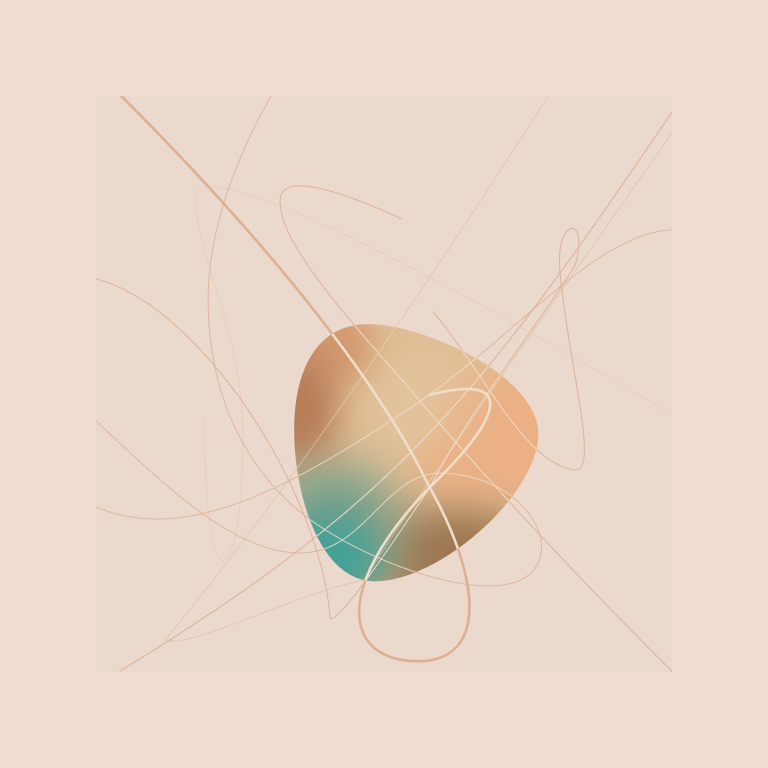
Write a three.js fragment shader that draws this background.

```glsl
// Draws a soft multicoloured pebble crossed by fine looping strands inside a pale square panel.
varying vec2 vUv;

const vec3 MARGIN = vec3(0.94, 0.867, 0.81);
const vec3 PANEL = vec3(0.925, 0.85, 0.808);
const vec3 STRAND_TAN = vec3(0.865, 0.69, 0.58);
const vec3 STRAND_CREAM = vec3(0.94, 0.865, 0.80);
const vec3 TAN = vec3(0.87, 0.735, 0.57);
const vec3 SAND = vec3(0.89, 0.77, 0.62);
const vec3 APRICOT = vec3(0.925, 0.69, 0.52);
const vec3 TERRACOTTA = vec3(0.83, 0.59, 0.43);
const vec3 RUST = vec3(0.72, 0.49, 0.34);
const vec3 BROWN = vec3(0.62, 0.47, 0.32);
const vec3 SAGE = vec3(0.47, 0.63, 0.55);
const vec3 TEAL = vec3(0.26, 0.63, 0.59);
const float PANEL_HALF = 0.375;
const float THICK = 0.0034;
const float THIN = 0.0014;
const int STEPS = 24;

// Path state: sample position, pen, nearest distance, inside sign and pixel size
vec2 pos, pen;
float nearest, side, pixel;
float ink = 0.0;

void moveTo(vec2 start) {
  pen = start;
  nearest = 1.0;
  side = 1.0;
}

// Cubic curve as short segments, with crossing parity for closed outlines
void curveTo(vec2 c1, vec2 c2, vec2 end) {
  vec2 start = pen;
  pen = end;
  vec2 low = min(min(start, c1), min(c2, end)) - 0.01;
  vec2 high = max(max(start, c1), max(c2, end)) + 0.01;
  if (pos.y < low.y || pos.y > high.y || pos.x > high.x) return;
  vec2 a = start;
  for (int i = 1; i <= STEPS; i++) {
    float t = float(i) / float(STEPS);
    float s = 1.0 - t;
    vec2 b = s * s * s * start + 3.0 * s * t * (s * c1 + t * c2) + t * t * t * end;
    vec2 ab = b - a;
    vec2 ap = pos - a;
    float along = clamp(dot(ap, ab) / max(dot(ab, ab), 1e-9), 0.0, 1.0);
    nearest = min(nearest, length(ap - ab * along));
    if ((a.y > pos.y) != (b.y > pos.y) && ap.x < ab.x * ap.y / ab.y) side = -side;
    a = b;
  }
}

// Antialiased stroke; strokes below one pixel fade instead of breaking up
void stroke(float width, float opacity) {
  float drawn = max(width, pixel);
  float cover = clamp((0.5 * drawn - nearest) / pixel + 0.5, 0.0, 1.0);
  ink = mix(ink, 1.0, cover * opacity * width / drawn);
}

vec3 glow(vec3 base, vec3 tint, vec2 center, vec2 radius, float strength) {
  vec2 q = (pos - center) / radius;
  float k = dot(q, q);
  return mix(base, tint, strength * exp(-k * sqrt(k)));
}

vec3 pebbleColor() {
  vec3 c = glow(TAN, SAND, vec2(0.56, 0.473), vec2(0.09), 0.9);
  c = glow(c, APRICOT, vec2(0.685, 0.44), vec2(0.105, 0.10), 1.0);
  c = glow(c, APRICOT, vec2(0.60, 0.385), vec2(0.07, 0.045), 0.8);
  c = glow(c, TERRACOTTA, vec2(0.435, 0.55), vec2(0.055), 0.9);
  c = glow(c, RUST, vec2(0.385, 0.468), vec2(0.06, 0.085), 1.0);
  c = glow(c, BROWN, vec2(0.592, 0.275), vec2(0.12, 0.07), 1.0);
  c = glow(c, SAGE, vec2(0.435, 0.315), vec2(0.09, 0.085), 1.0);
  return glow(c, TEAL, vec2(0.428, 0.27), vec2(0.07, 0.06), 0.95);
}

void drawStrands() {
  // Bold ribbon with a hanging loop
  moveTo(vec2(0.158, 0.875));
  curveTo(vec2(0.339, 0.694), vec2(0.488, 0.512), vec2(0.557, 0.370));
  curveTo(vec2(0.625, 0.251), vec2(0.638, 0.139), vec2(0.544, 0.139));
  curveTo(vec2(0.449, 0.139), vec2(0.430, 0.232), vec2(0.560, 0.366));
  curveTo(vec2(0.651, 0.453), vec2(0.677, 0.516), vec2(0.560, 0.486));
  stroke(THICK, 1.0);
  // Long winding strand
  moveTo(vec2(0.353, 0.875));
  curveTo(vec2(0.302, 0.785), vec2(0.271, 0.694), vec2(0.271, 0.609));
  curveTo(vec2(0.271, 0.479), vec2(0.326, 0.368), vec2(0.430, 0.306));
  curveTo(vec2(0.488, 0.271), vec2(0.573, 0.237), vec2(0.638, 0.237));
  curveTo(vec2(0.755, 0.237), vec2(0.710, 0.382), vec2(0.573, 0.384));
  curveTo(vec2(0.501, 0.384), vec2(0.475, 0.280), vec2(0.391, 0.280));
  curveTo(vec2(0.306, 0.280), vec2(0.221, 0.362), vec2(0.125, 0.452));
  stroke(THIN, 0.8);
  // Hooked diagonal
  moveTo(vec2(0.523, 0.715));
  curveTo(vec2(0.436, 0.755), vec2(0.358, 0.779), vec2(0.365, 0.733));
  curveTo(vec2(0.368, 0.681), vec2(0.449, 0.590), vec2(0.521, 0.508));
  curveTo(vec2(0.612, 0.401), vec2(0.729, 0.271), vec2(0.875, 0.126));
  stroke(THIN, 0.9);
  // Narrow loop on the right, running on to the left edge
  moveTo(vec2(0.564, 0.594));
  curveTo(vec2(0.632, 0.512), vec2(0.684, 0.395), vec2(0.749, 0.388));
  curveTo(vec2(0.781, 0.388), vec2(0.740, 0.525), vec2(0.729, 0.648));
  curveTo(vec2(0.723, 0.720), vec2(0.768, 0.720), vec2(0.749, 0.655));
  curveTo(vec2(0.710, 0.590), vec2(0.612, 0.466), vec2(0.560, 0.366));
  curveTo(vec2(0.514, 0.297), vec2(0.440, 0.186), vec2(0.430, 0.195));
  curveTo(vec2(0.417, 0.362), vec2(0.260, 0.603), vec2(0.125, 0.637));
  stroke(THIN, 0.9);
  // Rising diagonals
  moveTo(vec2(0.875, 0.854));
  curveTo(vec2(0.625, 0.486), vec2(0.521, 0.349), vec2(0.156, 0.126));
  stroke(THIN, 0.95);
  moveTo(vec2(0.875, 0.701));
  curveTo(vec2(0.768, 0.694), vec2(0.664, 0.551), vec2(0.521, 0.460));
  curveTo(vec2(0.378, 0.366), vec2(0.241, 0.290), vec2(0.125, 0.340));
  stroke(THIN, 0.8);
  // Faint strands
  moveTo(vec2(0.714, 0.875));
  curveTo(vec2(0.573, 0.655), vec2(0.378, 0.362), vec2(0.215, 0.167));
  curveTo(vec2(0.247, 0.154), vec2(0.378, 0.225), vec2(0.475, 0.245));
  curveTo(vec2(0.521, 0.323), vec2(0.677, 0.544), vec2(0.875, 0.827));
  stroke(THIN, 0.45);
  moveTo(vec2(0.875, 0.460));
  curveTo(vec2(0.560, 0.648), vec2(0.247, 0.811), vec2(0.254, 0.740));
  curveTo(vec2(0.258, 0.661), vec2(0.319, 0.557), vec2(0.316, 0.427));
  curveTo(vec2(0.316, 0.232), vec2(0.266, 0.193), vec2(0.266, 0.460));
  stroke(THIN, 0.25);
}

void main() {
  pos = vUv;
  pixel = max(fwidth(vUv.x), 1e-5);

  // Panel
  vec2 edge = abs(pos - 0.5) - PANEL_HALF;
  float panel = clamp(0.5 - max(edge.x, edge.y) / pixel, 0.0, 1.0);
  vec3 color = mix(MARGIN, PANEL, panel);

  // Pebble
  moveTo(vec2(0.479, 0.578));
  curveTo(vec2(0.553, 0.578), vec2(0.701, 0.510), vec2(0.701, 0.435));
  curveTo(vec2(0.701, 0.357), vec2(0.573, 0.243), vec2(0.488, 0.243));
  curveTo(vec2(0.417, 0.243), vec2(0.383, 0.355), vec2(0.383, 0.440));
  curveTo(vec2(0.383, 0.525), vec2(0.417, 0.578), vec2(0.479, 0.578));
  float pebble = clamp(0.5 - side * nearest / pixel, 0.0, 1.0);
  color = mix(color, pebbleColor(), pebble);

  // Strands turn pale over the pebble
  drawStrands();
  color = mix(color, mix(STRAND_TAN, STRAND_CREAM, pebble), ink * panel);
  gl_FragColor = vec4(color, 1.0);
}
```
